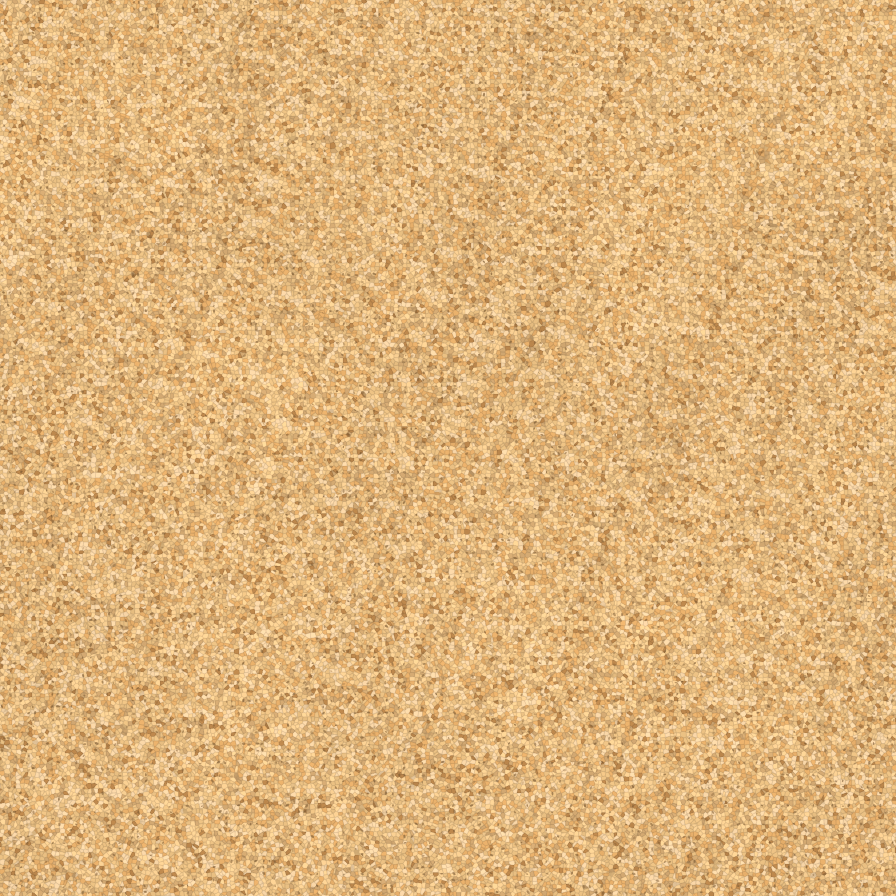
Write a Shadertoy shader that draws this texture.

```glsl
#define GRAINS 225.0        // grains across the canvas
#define SPECKS 145.0        // dark speck cells across the canvas
#define SPECK_SHARE 0.34    // chance that a cell holds a speck
#define SPECK_DEPTH 0.65    // opacity of the darkest specks
#define CONTRAST 1.28       // spread of grain colours about the mean
#define PATCHES 7.0         // broad tonal patches across the canvas
#define PATCH_DEPTH 0.05    // strength of the tonal patches
#define SAMPLES 2           // antialiasing samples per axis

const vec3 MEAN_SAND = vec3(0.872, 0.708, 0.484);
const vec3 SPECK_BROWN = vec3(0.47, 0.34, 0.19);

float hash(vec2 p) {
    return fract(sin(dot(p, vec2(127.1, 311.7))) * 43758.5453);
}

vec2 hash2(vec2 p) {
    return vec2(hash(p), hash(p + 57.3));
}

float valueNoise(vec2 p) {
    vec2 i = floor(p), f = fract(p);
    f = f * f * (3.0 - 2.0 * f);
    return mix(mix(hash(i), hash(i + vec2(1, 0)), f.x),
               mix(hash(i + vec2(0, 1)), hash(i + vec2(1, 1)), f.x), f.y);
}

float patchNoise(vec2 p) {
    float sum = 0.0, weight = 0.5;
    for (int i = 0; i < 4; i++) {
        sum += weight * (valueNoise(p) - 0.5);
        p = mat2(1.6, 1.2, -1.2, 1.6) * p + 13.7;
        weight *= 0.6;
    }
    return sum;
}

// Mineral colour chosen by its share of the sand
vec3 mineral(float pick) {
    vec3 c = vec3(0.87, 0.71, 0.48);                    // common tan
    if (pick > 0.27) c = vec3(0.92, 0.76, 0.53);        // light gold
    if (pick > 0.47) c = vec3(0.86, 0.66, 0.41);        // amber
    if (pick > 0.65) c = vec3(0.92, 0.78, 0.59);        // pale quartz
    if (pick > 0.81) c = vec3(0.80, 0.64, 0.43);        // dull tan
    if (pick > 0.94) c = vec3(0.73, 0.54, 0.32);        // brown
    return MEAN_SAND + (c - MEAN_SAND) * CONTRAST;
}

// Irregular packed grains, darker in the seams between them
vec3 grains(vec2 uv) {
    vec2 p = uv * GRAINS;
    vec2 cell = floor(p), nearestCell = cell;
    float nearest = 9.0, second = 9.0;
    for (int y = -1; y <= 1; y++)
    for (int x = -1; x <= 1; x++) {
        vec2 id = cell + vec2(x, y);
        float d = length(id + hash2(id) - p);
        if (d < nearest) {
            second = nearest;
            nearest = d;
            nearestCell = id;
        } else {
            second = min(second, d);
        }
    }
    float body = smoothstep(0.0, 0.35, second - nearest);
    float tone = 0.06 * (hash(nearestCell + 91.7) - 0.5);
    return mineral(hash(nearestCell + 23.1)) * (mix(0.91, 1.06, body) + tone);
}

// Sparse, short dark flecks turned in every direction
float specks(vec2 uv, float density) {
    vec2 p = uv * SPECKS;
    vec2 id = floor(p);
    vec2 q = fract(p) - mix(vec2(0.3), vec2(0.7), hash2(id + 5.9));
    float angle = 6.2832 * hash(id + 41.3);
    float c = cos(angle), s = sin(angle);
    q = mat2(c, -s, s, c) * q;
    float size = mix(0.6, 1.1, hash(id + 77.7));
    float d = length(q / vec2(0.32, 0.19)) / size;
    float present = step(hash(id + 19.4), SPECK_SHARE * density);
    float strength = mix(0.4, 1.0, hash(id + 63.2));
    return present * strength * (1.0 - smoothstep(0.65, 1.15, d));
}

void mainImage(out vec4 fragColor, in vec2 fragCoord) {
    float tone = patchNoise(fragCoord / iResolution.y * PATCHES);
    vec3 sum = vec3(0.0);
    for (int y = 0; y < SAMPLES; y++)
    for (int x = 0; x < SAMPLES; x++) {
        vec2 offset = (vec2(x, y) + 0.5) / float(SAMPLES) - 0.5;
        vec2 uv = (fragCoord + offset) / iResolution.y;
        vec3 sand = grains(uv) + 0.012;
        sum += mix(sand, SPECK_BROWN, SPECK_DEPTH * specks(uv, 1.0 - tone));
    }
    vec3 color = sum / float(SAMPLES * SAMPLES);
    color *= 1.0 + PATCH_DEPTH * tone;
    fragColor = vec4(clamp(color, 0.0, 1.0), 1.0);
}
```
